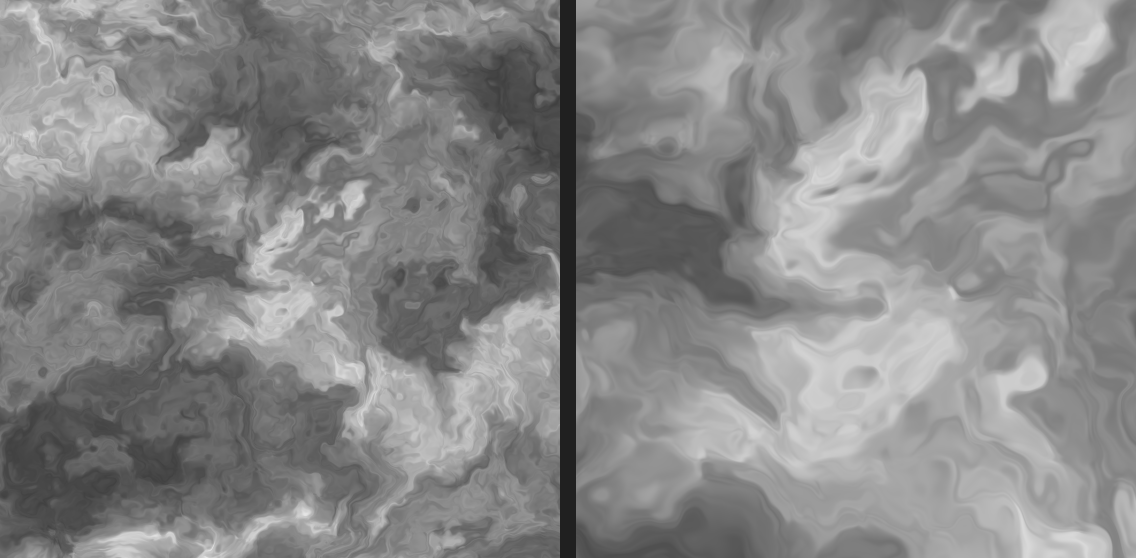
Left, the full canvas; right, a detail of the centre.
A Shadertoy shader for this texture:

```glsl
#define PATCHES 4.3       // largest noise cells across the canvas height
#define OCTAVES 5
#define GAIN 0.56         // weight of each finer octave
#define FIRST_WARP 2.0
#define SECOND_WARP 3.3
#define DIAGONAL 0.3      // how far the warp leans along the rising diagonal
#define MID_GREY 0.46
#define CONTRAST 1.75
#define SAMPLES 2         // antialiasing grid per side

float hash(vec2 cell) {
    vec3 h = fract(cell.xyx * 0.1031);
    h += dot(h, h.yzx + 33.33);
    return fract((h.x + h.y) * h.z);
}

// Value noise with quintic interpolation
float noise(vec2 p) {
    vec2 cell = floor(p);
    vec2 f = p - cell;
    f = f * f * f * (f * (f * 6.0 - 15.0) + 10.0);
    float low = mix(hash(cell), hash(cell + vec2(1, 0)), f.x);
    float high = mix(hash(cell + vec2(0, 1)), hash(cell + vec2(1, 1)), f.x);
    return mix(low, high, f.y);
}

// Normalised octave sum, centred on zero
float fbm(vec2 p) {
    float sum = 0.0, total = 0.0, weight = 1.0;
    for (int i = 0; i < OCTAVES; i++) {
        sum += weight * (noise(p) - 0.5);
        total += weight;
        weight *= GAIN;
        p = p * 2.03 + vec2(17.3, 9.1);
    }
    return sum / total;
}

// Displacement field, partly aligned with the diagonal
vec2 warp(vec2 p) {
    float across = fbm(p + vec2(31.7, 12.4));
    float up = fbm(p + vec2(5.2, 71.3));
    return vec2(across, mix(up, across, DIAGONAL));
}

// Smoke folded by two nested warps
float smoke(vec2 uv) {
    vec2 p = uv * PATCHES + vec2(40.0, 60.0);
    vec2 swirl = warp(p + FIRST_WARP * warp(p + vec2(23.0, 47.0)));
    return MID_GREY * exp(CONTRAST * fbm(p + SECOND_WARP * swirl));
}

void mainImage(out vec4 fragColor, in vec2 fragCoord) {
    float grey = 0.0;
    for (int y = 0; y < SAMPLES; y++) {
        for (int x = 0; x < SAMPLES; x++) {
            vec2 offset = (vec2(x, y) + 0.5) / float(SAMPLES) - 0.5;
            grey += smoke((fragCoord + offset) / iResolution.y);
        }
    }
    grey /= float(SAMPLES * SAMPLES);
    fragColor = vec4(vec3(clamp(grey, 0.0, 1.0)), 1.0);
}
```
